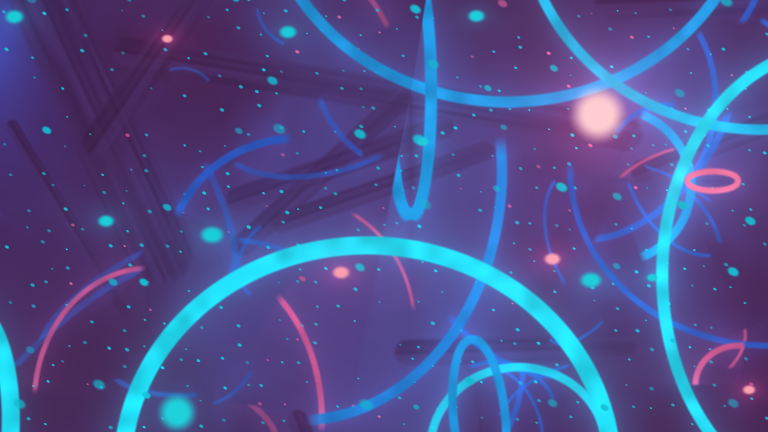
This background is drawn by a Shadertoy shader. Its source:

```glsl
const float TAU = 6.2831853;
const vec3 MAROON = vec3(0.27, 0.12, 0.29);
const vec3 VIOLET = vec3(0.30, 0.23, 0.48);
const vec3 CYAN = vec3(0.13, 0.85, 0.94);
const vec3 AZURE = vec3(0.12, 0.58, 0.86);
const vec3 BLUE = vec3(0.16, 0.34, 0.76);
const vec3 PINK = vec3(0.86, 0.34, 0.56);

float hash(vec2 p) {
    return fract(sin(dot(p, vec2(127.1, 311.7))) * 43758.5453);
}

vec2 hash2(vec2 p) {
    return vec2(hash(p), hash(p + 17.3));
}

float noise(vec2 p) {
    vec2 i = floor(p), f = fract(p);
    f = f * f * (3.0 - 2.0 * f);
    return mix(mix(hash(i), hash(i + vec2(1, 0)), f.x),
               mix(hash(i + vec2(0, 1)), hash(i + vec2(1, 1)), f.x), f.y);
}

float fbm(vec2 p) {
    float sum = 0.0, amp = 0.5;
    for (int i = 0; i < 4; i++) {
        sum += amp * noise(p);
        p = p * 2.03 + 7.1;
        amp *= 0.5;
    }
    return sum;
}

vec2 rotate(vec2 p, float a) {
    return mat2(cos(a), sin(a), -sin(a), cos(a)) * p;
}

// Elliptic light ribbon; span holds the facing angle and half the sweep
vec3 ribbon(vec3 col, vec2 q, vec2 radii, vec2 span, float width, vec3 tint, float strength) {
    q += 1e-5;
    vec2 n = q / radii;
    float k = length(n);
    float d = abs(k * (k - 1.0) / length(n / radii));
    float angle = acos(clamp(dot(n / k, vec2(cos(span.x), sin(span.x))), -1.0, 1.0));
    float sweep = 1.0 - smoothstep(span.y - 0.1, span.y, angle);
    float soft = 0.0022 + 0.7 / iResolution.y;
    float core = 1.0 - smoothstep(width - soft, width + soft, d);
    float grain = 0.88 + 0.24 * noise(q * 26.0);
    float halo = exp(-d * 42.0) * 0.16 + exp(-d * 11.0) * 0.08;
    col += tint * halo * sweep * strength * min(width * 70.0, 1.0);
    return mix(col, tint * grain, core * sweep * strength);
}

// Soft-edged lamp with a wide bloom
vec3 orb(vec3 col, vec2 q, float radius, vec3 tint, vec3 heart) {
    float d = length(q);
    col += tint * (0.45 * exp(-d / radius * 0.8) + 0.10 * exp(-d / radius * 0.25));
    return mix(col, heart, 1.0 - smoothstep(radius * 0.45, radius * 1.15, d));
}

// Dark streaked beam between two points
vec3 beam(vec3 col, vec2 p, vec2 a, vec2 b, float width) {
    vec2 axis = b - a, q = p - a;
    float len = length(axis);
    vec2 u = axis / len;
    float along = dot(q, u), across = dot(q, vec2(-u.y, u.x));
    float d = length(vec2(along - clamp(along, 0.0, len), across));
    float streak = noise(vec2(along * 4.0, across * 110.0));
    float cover = 1.0 - smoothstep(width * 0.65, width, d);
    return mix(col, mix(vec3(0.22, 0.10, 0.25), vec3(0.29, 0.18, 0.39), streak), cover * 0.6);
}

// Drifting specks, one candidate per grid cell
vec3 specks(vec3 col, vec2 p, float cell, float radius, float share) {
    vec2 id = floor(p / cell);
    vec2 q = p - (id + 0.2 + 0.6 * hash2(id + cell)) * cell;
    q = rotate(q, 0.5) * vec2(0.8, 1.15);
    float size = radius * (0.5 + hash(id + 5.7));
    float lit = step(hash(id + 9.1), share) * (0.45 + 0.55 * hash(id + 2.9));
    float dot0 = 1.0 - smoothstep(size * 0.5, size + 0.6 / iResolution.y, length(q));
    vec3 tint = hash(id + 31.0) < 0.12 ? PINK : vec3(0.08, 0.72, 0.80);
    return mix(col, tint, dot0 * lit);
}

void mainImage(out vec4 fragColor, in vec2 fragCoord) {
    vec2 p = fragCoord / iResolution.y;

    // Hazy backdrop
    float haze = fbm(p * 2.6) + 0.45 * exp(-3.5 * dot(p - vec2(0.9, 0.3), p - vec2(0.9, 0.3)));
    vec3 col = mix(MAROON, VIOLET, smoothstep(0.3, 0.95, haze));
    col += vec3(0.0, 0.16, 0.38) * exp(-length((p - vec2(0.0, 0.88)) * vec2(9.0, 4.0)));
    col = beam(col, p, vec2(0.10, 1.0), vec2(0.37, 0.42), 0.09);
    col = beam(col, p, vec2(0.30, 0.88), vec2(1.45, 0.69), 0.045);
    for (float i = 0.0; i < 9.0; i++) {
        vec2 a = hash2(vec2(i, 4.0)) * vec2(1.8, 1.0);
        vec2 b = a + rotate(vec2(0.5, 0.0), -1.2 + 2.4 * hash(vec2(i, 8.0)));
        col = beam(col, p, a, b, 0.015 + 0.03 * hash(vec2(i, 6.0)));
    }

    // Faint distant arcs
    for (float i = 0.0; i < 34.0; i++) {
        vec2 h = hash2(vec2(i, 1.0)), g = hash2(vec2(i, 2.0));
        vec2 q = rotate(p - h * vec2(1.8, 1.0), g.x * TAU);
        vec2 radii = vec2(0.06 + 0.24 * g.y, 0.04 + 0.16 * h.x);
        vec3 tint = mod(i, 7.0) < 1.0 ? PINK * 0.85 : BLUE;
        col = ribbon(col, q, radii, vec2(h.y * TAU, 0.35 + 0.6 * g.x), 0.003 + 0.005 * g.y, tint, 0.35 + 0.5 * h.x);
    }
    col = specks(col, p, 0.045, 0.0032, 0.5);

    // Middle-distance arcs
    col = ribbon(col, p - vec2(1.78, 0.61), vec2(0.46, 0.41), vec2(-2.3, 0.9), 0.007, BLUE, 0.85);
    col = ribbon(col, p - vec2(0.69, 0.40), vec2(0.30, 0.28), vec2(2.2, 0.6), 0.009, BLUE, 0.9);
    col = ribbon(col, p - vec2(0.46, 0.03), vec2(0.285, 0.37), vec2(0.4, 0.5), 0.007, PINK, 0.85);
    col = ribbon(col, p - vec2(0.69, 0.24), vec2(0.27, 0.30), vec2(0.62, 0.5), 0.004, PINK, 0.75);
    col = ribbon(col, p - vec2(0.35, 0.07), vec2(0.27, 0.31), vec2(2.35, 0.75), 0.006, PINK, 0.75);
    col = ribbon(col, p - vec2(1.71, 0.11), vec2(0.10, 0.09), vec2(2.3, 0.9), 0.007, PINK, 0.9);
    col = ribbon(col, p - vec2(0.694, 0.606), vec2(0.468, 0.579), vec2(-0.7, 0.85), 0.012, mix(BLUE, AZURE, 0.6), 0.95);
    col = ribbon(col, p - vec2(1.41, 0.57), vec2(0.19, 0.18), vec2(0.0, 1.2), 0.010, AZURE, 0.9);

    // Bright foreground arcs
    col = ribbon(col, p - vec2(1.176, 1.278), vec2(0.567, 0.514), vec2(-1.57, 4.0), 0.013, AZURE, 0.95);
    col = ribbon(col, p - vec2(1.76, 1.21), vec2(0.55, 0.51), vec2(-1.57, 4.0), 0.012, mix(AZURE, CYAN, 0.5), 0.95);
    col = ribbon(col, p - vec2(0.951, 0.79), vec2(0.047, 0.285), vec2(-0.82, 1.65), 0.014, AZURE, 1.0);
    col = ribbon(col, p - vec2(1.92, 0.363), vec2(0.387, 0.521), vec2(3.14, 4.0), 0.014, CYAN, 0.95);
    col = ribbon(col, p - vec2(1.20, -0.04), vec2(0.204, 0.19), vec2(1.57, 4.0), 0.010, CYAN, 0.85);
    col = ribbon(col, rotate(p - vec2(1.11, 0.03), -0.1), vec2(0.06, 0.185), vec2(1.57, 4.0), 0.010, AZURE, 0.95);
    col = ribbon(col, p - vec2(-0.07, 0.03), vec2(0.095, 0.25), vec2(0.0, 4.0), 0.021, CYAN, 1.0);
    col = ribbon(col, p - vec2(0.85, -0.088), vec2(0.567, 0.52), vec2(1.57, 4.0), 0.021, CYAN, 1.0);
    col = ribbon(col, p - vec2(1.65, 0.581), vec2(0.058, 0.022), vec2(0.0, 4.0), 0.007, vec3(0.95, 0.48, 0.66), 1.0);

    // Specks and lamps
    col = specks(col, p, 0.15, 0.011, 0.45);
    for (float i = 0.0; i < 12.0; i++) {
        vec2 q = p - vec2((i + 0.2 + 0.6 * hash(vec2(i, 3.0))) * 0.148, hash(vec2(i, 12.0)));
        bool warm = mod(i, 3.0) > 1.5;
        vec3 tint = warm ? vec3(0.65, 0.12, 0.24) : vec3(0.0, 0.35, 0.40);
        vec3 heart = warm ? vec3(0.98, 0.62, 0.68) : vec3(0.10, 0.80, 0.84);
        col = orb(col, q * vec2(0.8, 1.1), 0.011 + 0.013 * hash(vec2(i, 21.0)), tint, heart);
    }
    col = orb(col, p - vec2(0.41, 0.045), 0.045, vec3(0.0, 0.35, 0.40), vec3(0.12, 0.82, 0.86));
    col = orb(col, p - vec2(1.385, 0.735), 0.065, vec3(0.80, 0.22, 0.34), vec3(1.0, 0.80, 0.82));
    fragColor = vec4(clamp(col, 0.0, 1.0), 1.0);
}
```
